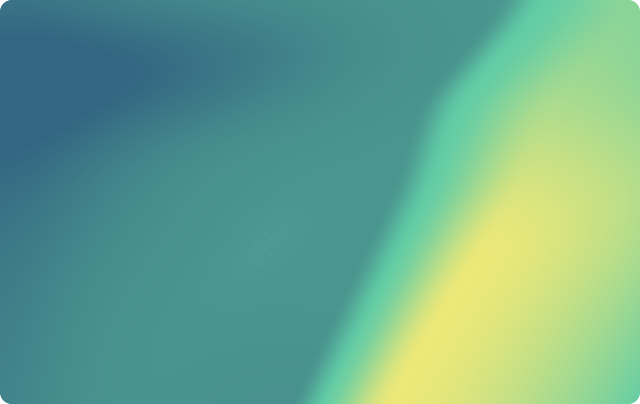
Reproduce this background procedurally as a WebGL 2 fragment shader.

```glsl
#version 300 es
precision highp float;

uniform vec2 u_resolution;
out vec4 fragColor;

const vec3 TEAL = vec3(0.29, 0.585, 0.56);
const vec3 DEEP_BLUE = vec3(0.20, 0.40, 0.51);
const vec3 MINT = vec3(0.38, 0.80, 0.65);
const vec3 YELLOW = vec3(0.93, 0.91, 0.47);
const vec3 PAPER = vec3(1.0);

// Soft elliptical spot, sheared by slope
float glow(vec2 p, vec2 center, vec2 radius, float slope) {
    vec2 q = p - center;
    q.y -= slope * q.x;
    q /= radius;
    return exp(-dot(q, q));
}

vec2 hash2(vec2 cell) {
    vec2 s = vec2(dot(cell, vec2(127.1, 311.7)), dot(cell, vec2(269.5, 183.3)));
    return fract(sin(s) * 43758.5);
}

// Distance to the nearest scattered point
float cellular(vec2 p) {
    vec2 cell = floor(p);
    float nearest = 2.0;
    for (int y = -1; y <= 1; y++) {
        for (int x = -1; x <= 1; x++) {
            vec2 neighbor = cell + vec2(x, y);
            nearest = min(nearest, length(neighbor + hash2(neighbor) - p));
        }
    }
    return nearest;
}

float roundedBox(vec2 p, vec2 halfSize, float radius) {
    vec2 q = abs(p) - halfSize + radius;
    return length(max(q, 0.0)) + min(max(q.x, q.y), 0.0) - radius;
}

// Left border of the bright band at a given height
float bandEdge(float y) {
    float bend = 0.045 * smoothstep(0.72, 1.0, y) - 0.017 * smoothstep(0.5, 0.74, y);
    return 0.508 + 0.31 * y + bend;
}

// Yellow strength inside the band: quick rise, slow fall
float bandHeat(float d, float y) {
    float peak = mix(1.0, 0.3, smoothstep(0.33, 1.0, y));
    float ridge = mix(0.098, 0.14, smoothstep(0.0, 0.65, y));
    float width = mix(0.4, 0.2, smoothstep(0.5, 1.0, y));
    float rise = smoothstep(-0.015, ridge + 0.01, d);
    float fall = 1.0 - pow(max(d - ridge, 0.0) / width, 1.6);
    return peak * rise * clamp(fall, 0.0, 1.0);
}

float shade(vec2 p) {
    float dark = 0.85 * glow(p, vec2(0.0, 0.78), vec2(0.35, 0.38), 0.0);
    dark += 0.65 * glow(p, vec2(0.41, 0.83), vec2(0.42, 0.16), 0.1);
    dark += 0.40 * glow(p, vec2(-0.05, 0.15), vec2(0.22, 0.6), 0.0);
    dark += 0.10 * glow(p, vec2(0.72, -0.05), vec2(0.3, 0.2), 0.0);
    return min(dark, 1.0);
}

void main() {
    vec2 uv = gl_FragCoord.xy / u_resolution;
    float aspect = u_resolution.x / u_resolution.y;
    vec2 p = vec2(uv.x * aspect, uv.y);

    // Teal field with a blue shadow and a faint mottled patch
    vec3 color = mix(TEAL, DEEP_BLUE, shade(p));
    float patchMask = glow(p, vec2(0.656, 0.39), vec2(0.12, 0.075), 0.6);
    color += 0.018 * patchMask * (1.2 - cellular(p * 70.0));

    // Bright diagonal band
    float d = uv.x - bandEdge(uv.y);
    float softness = mix(0.055, 0.07, uv.y);
    vec3 band = mix(MINT, YELLOW, bandHeat(d, uv.y));
    color = mix(color, band, smoothstep(-softness, 0.004, d));

    // Rounded corners
    vec2 halfSize = 0.5 * vec2(aspect, 1.0);
    float border = roundedBox(p - halfSize, halfSize, 0.029);
    float pixel = 1.0 / u_resolution.y;
    color = mix(color, PAPER, smoothstep(-0.5 * pixel, 0.5 * pixel, border));

    fragColor = vec4(color, 1.0);
}
```
